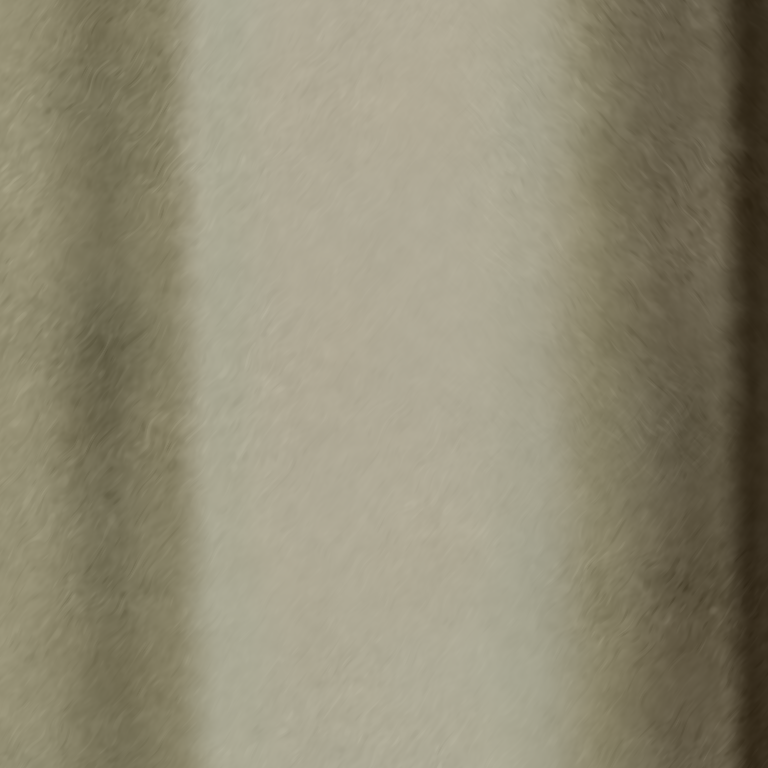
Give the GLSL for this texture, as a WebGL 2 fragment shader.

```glsl
#version 300 es
precision highp float;
// Soft vertical folds of pale, brushed cloth with shaded sides and fine diagonal fibres.
uniform vec2 u_resolution;
out vec4 fragColor;

const vec3 PALE = vec3(0.688, 0.664, 0.587);
const vec3 SAGE = vec3(0.668, 0.660, 0.580);
const vec3 OLIVE = vec3(0.580, 0.560, 0.455);
const vec3 KHAKI = vec3(0.525, 0.502, 0.395);
const vec3 TAUPE = vec3(0.400, 0.368, 0.290);
const vec3 SHADE = vec3(0.350, 0.330, 0.245);
const vec3 UMBER = vec3(0.200, 0.165, 0.105);

float hash(vec2 p) {
    vec3 q = fract(p.xyx * vec3(0.1031, 0.1030, 0.0973));
    q += dot(q, q.yzx + 33.33);
    return fract((q.x + q.y) * q.z);
}

float valueNoise(vec2 p) {
    vec2 cell = floor(p), f = fract(p);
    f = f * f * (3.0 - 2.0 * f);
    float low = mix(hash(cell), hash(cell + vec2(1, 0)), f.x);
    float high = mix(hash(cell + vec2(0, 1)), hash(cell + vec2(1, 1)), f.x);
    return mix(low, high, f.y);
}

// Layered noise centred on zero
float fbm(vec2 p) {
    float sum = 0.0, weight = 0.5;
    for (int i = 0; i < 4; i++) {
        sum += weight * (valueNoise(p) - 0.5);
        p = mat2(0.8, 0.6, -0.6, 0.8) * p * 2.03 + 17.0;
        weight *= 0.5;
    }
    return sum;
}

// Short strokes lying along a given direction, with a few sharper hairs
float fibres(vec2 p, float angle, float density) {
    vec2 along = vec2(cos(angle), sin(angle));
    vec2 q = vec2(dot(p, along), dot(p, vec2(-along.y, along.x))) * density;
    q += 1.6 * vec2(valueNoise(p * 31.0), valueNoise(p * 31.0 + 9.0));
    vec2 stretched = q * vec2(0.4, 1.0);
    float soft = 0.5 * (valueNoise(stretched) - 0.5) + 0.6 * (valueNoise(stretched * 1.8 + 7.0) - 0.5);
    float hair = valueNoise(stretched * vec2(0.7, 1.5) + 40.0);
    return soft + 0.5 * (smoothstep(0.72, 0.95, hair) - smoothstep(0.28, 0.05, hair));
}

float bell(float x, float centre, float width) {
    float d = (x - centre) / width;
    return exp(-d * d);
}

// Broad colour bands running from left to right
vec3 foldColour(vec2 p) {
    float leftEdge = mix(0.262, 0.24, p.y);
    float rightEdge = mix(0.742, 0.736, p.y);

    // Left fold and its dark crease
    vec3 leftFold = mix(OLIVE, KHAKI, smoothstep(0.02, 0.12, p.x));
    leftFold = mix(leftFold, OLIVE, 0.2 * smoothstep(0.17, 0.23, p.x));
    float crease = 0.3 + 0.38 * bell(p.y, 0.49, 0.15);
    leftFold = mix(leftFold, SHADE, crease * bell(p.x, 0.15 - 0.025 * p.y, 0.05));

    // Broad lit face, greener near both borders
    float border = bell(p.x, 0.29, 0.05) + 0.6 * bell(p.x, 0.69, 0.07);
    border += 0.5 * (1.0 - smoothstep(0.0, 0.5, p.y));
    vec3 face = mix(PALE, SAGE, min(border, 1.0));
    face -= 0.035 * smoothstep(0.62, 0.73, p.x);

    // Right fold sinking into a narrow deep shadow
    float sink = smoothstep(0.76, 0.9, p.x + 0.04 * p.y * p.y);
    vec3 rightFold = mix(KHAKI + 0.015, TAUPE, sink);
    rightFold += 0.025 * bell(p.x, 0.92, 0.035) * smoothstep(0.3, 0.7, p.y);
    rightFold -= 0.045 * bell(p.x, 0.91, 0.07) * bell(p.y, 0.27, 0.2);
    rightFold = mix(rightFold, UMBER, smoothstep(0.935, 0.982, p.x + 0.012 * p.y - 0.003));
    rightFold += 0.025 * smoothstep(0.98, 1.0, p.x);

    vec3 colour = mix(leftFold, face, smoothstep(leftEdge - 0.035, leftEdge + 0.028, p.x));
    return mix(colour, rightFold, smoothstep(rightEdge - 0.05, rightEdge + 0.05, p.x));
}

void main() {
    vec2 uv = gl_FragCoord.xy / u_resolution;

    // Gentle wander and slight fraying of the fold borders
    float wander = 0.012 * fbm(uv * vec2(5.0, 4.0)) + 0.016 * fbm(uv * 32.0);
    vec3 colour = foldColour(uv + vec2(wander, 0.0));

    // Uneven tone, stronger on the shaded sides
    float sides = 1.0 - smoothstep(0.2, 0.28, uv.x) + smoothstep(0.68, 0.8, uv.x);
    float deep = smoothstep(0.94, 0.98, uv.x);
    colour += fbm(uv * vec2(12.0, 9.0) + 4.0) * mix(0.016, 0.06, sides) * (1.0 - 0.6 * deep);
    colour += fbm(uv * 42.0 + 51.0) * mix(0.026, 0.045, sides);
    colour += fbm(uv * 7.0 + 31.0) * vec3(0.012, 0.0, -0.01);

    // Fine brushed nap, leaning the other way at the upper right
    float rising = fibres(uv, 0.95, 150.0);
    float falling = fibres(uv, -0.85, 150.0);
    float nap = mix(rising, falling, smoothstep(0.45, 0.75, uv.x) * smoothstep(0.25, 0.6, uv.y));
    float patchiness = 0.5 + valueNoise(uv * 9.0 + 3.0);
    colour += nap * patchiness * mix(0.027, 0.05, sides) * (1.0 - 0.5 * deep);

    fragColor = vec4(clamp(colour, 0.0, 1.0), 1.0);
}
```
